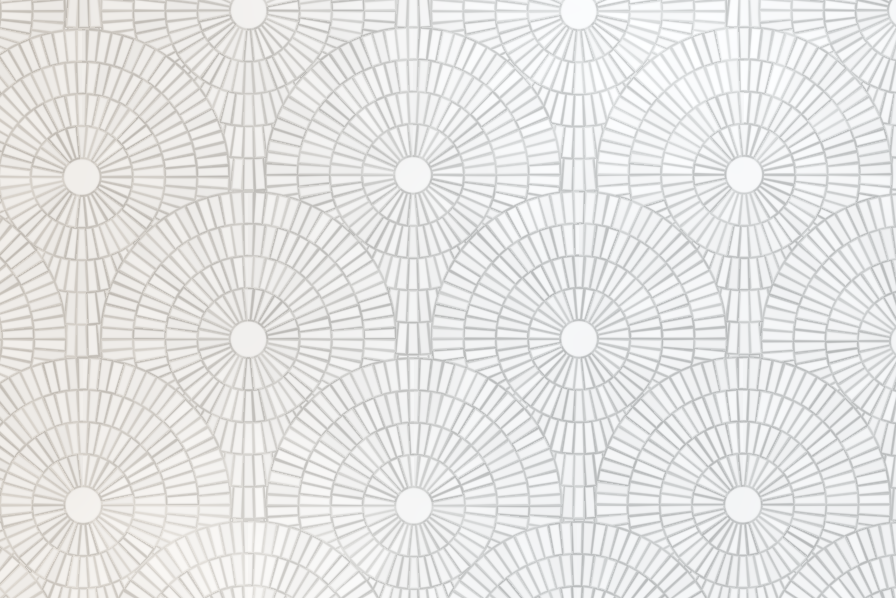
This pattern is drawn by a Shadertoy shader. Its source:

```glsl
const float TAU = 6.2831853;
const float RADIUS = 0.447;   // fan radius; one unit is the column spacing
const float DISC = 0.057;
const float RING = 0.0975;

float hash(vec3 p) {
    p = fract(p * vec3(0.1031, 0.1030, 0.0973));
    p += dot(p, p.yzx + 33.33);
    return fract((p.x + p.y) * p.z);
}

float noise(vec2 p) {
    vec2 i = floor(p), f = fract(p);
    f = f * f * (3.0 - 2.0 * f);
    return mix(mix(hash(vec3(i, 7.0)), hash(vec3(i + vec2(1, 0), 7.0)), f.x),
               mix(hash(vec3(i + vec2(0, 1), 7.0)), hash(vec3(i + 1.0, 7.0)), f.x), f.y);
}

// Finds the fan on top: local position, fan index, distance to covering rims
void findFan(vec2 p, out vec2 local, out vec2 id, out float seam) {
    seam = 1.0;
    float lowest = floor((p.y - 0.283 - RADIUS) / 0.498);
    for (int k = 0; k < 4; k++) {
        float row = lowest + float(k);
        float shift = 0.251 + 0.5 * mod(row, 2.0);
        id = vec2(round(p.x - shift), row);
        vec2 jitter = vec2(hash(vec3(id + 20.0, 1.0)), hash(vec3(id + 20.0, 2.0))) - 0.5;
        local = p - vec2(id.x + shift, 0.283 + 0.498 * row) - 0.008 * jitter;
        float r = length(local);
        // The stem below each fan fills the gap between its neighbours
        if (r < (local.y < -0.4 ? 0.62 : RADIUS)) return;
        seam = min(seam, r - RADIUS);
    }
}

void mainImage(out vec4 fragColor, in vec2 fragCoord) {
    vec2 uv = fragCoord / iResolution.xy;
    float px = 2.714 / iResolution.x;
    vec2 p = fragCoord * px;

    vec2 local, id;
    float seam;
    findFan(p, local, id, seam);
    float r = length(local);

    // Concentric rings cut into tapered tiles
    float ringPos = (r - DISC) / RING;
    float ring = max(floor(ringPos), 0.0);
    float along = fract(ringPos);
    float count = 30.0 + 16.0 * ring;
    float turn = atan(local.x, -local.y + 1e-6) / TAU * count + 0.5;
    float tile = floor(turn);
    vec3 key = vec3(id * 7.0 + 50.0, tile + 60.0 + ring * 101.0);
    float vary = hash(key);

    float across = fract(turn) + 0.12 * (vary - 0.5) * (along - 0.5);
    float side = min(across, 1.0 - across) * TAU * r / count;
    float end = min(along, 1.0 - along) * RING;
    float grooveWidth = 0.0022 + 0.0022 * hash(key + 3.0) * along;
    float edge = min(side - grooveWidth, end - 0.0018 - 0.0012 * vary);
    if (r < DISC) {
        edge = DISC - r - 0.002;
        vary = 0.75;
    }
    edge = min(edge, seam - 0.0025);
    float glaze = smoothstep(-0.6 * px, 0.6 * px + 0.002, edge);

    // Warm light at the left, cool at the right, with soft bright pools
    float cool = smoothstep(0.0, 0.65, uv.x);
    vec3 face = mix(vec3(0.935, 0.923, 0.907), vec3(0.952, 0.957, 0.962), cool);
    vec3 grout = mix(vec3(0.800, 0.778, 0.748), vec3(0.765, 0.775, 0.778), cool);
    float glow = exp(-14.0 * dot(uv - vec2(0.72, 0.92), uv - vec2(0.72, 0.92)))
               + exp(-18.0 * dot(uv - vec2(0.27, 0.04), uv - vec2(0.27, 0.04)));
    face += 0.03 * glow + 0.026 * (vary - 0.5) + 0.012 * (noise(p * 9.0) - 0.5);
    grout += 0.07 * glow + 0.10 * (hash(key + 9.0) - 0.5);

    // Bevel shade beside each groove
    face -= 0.022 * (1.0 - smoothstep(0.0, 0.008, edge));
    vec3 color = mix(grout, face, glaze);
    fragColor = vec4(clamp(color, 0.0, 1.0), 1.0);
}
```
